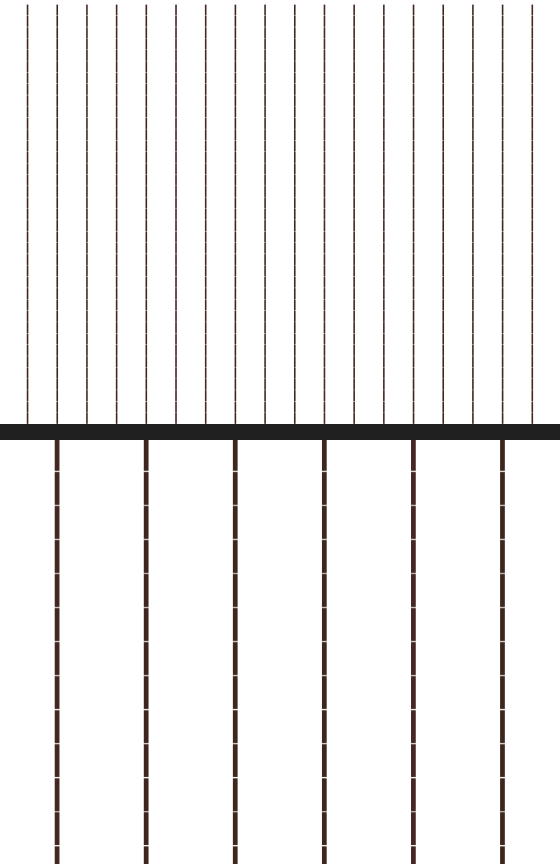
Top: the whole. Bottom: its middle third, enlarged.
Reproduce this pattern procedurally as a Shadertoy shader.

```glsl
// Thin dark brown vertical pinstripes on white, evenly spaced, with a bare top margin.
// Each stripe is a stack of dashes parted by hairline gaps; box-filtered coverage
// smooths every edge, and hashes vary the stripe tint and the strength of the gaps.

#define STRIPES 18.0          // number of stripes across
#define FIRST_X 0.0492        // centre of the first stripe, in canvas widths
#define PITCH 0.05302         // stripe spacing, in canvas widths
#define STRIPE_WIDTH 0.00283  // in canvas widths
#define TOP_MARGIN 0.0103     // in canvas heights
#define DASHES 37.0           // dashes from the top margin to the lower edge
#define GAP_HEIGHT 0.0011     // in canvas heights
#define TINT_VARIATION 0.035
#define PAPER vec3(1.0)
#define INK vec3(0.25, 0.15, 0.12)

float hash(float n)
{
    return fract(sin(n * 12.9898 + 4.1414) * 43758.5453);
}

// Share of a pixel covered by a band, given the distance to the band's centre
float bandCoverage(float dist, float width, float pixel)
{
    float low = max(dist - 0.5 * pixel, -0.5 * width);
    float high = min(dist + 0.5 * pixel, 0.5 * width);
    return clamp((high - low) / pixel, 0.0, 1.0);
}

void mainImage(out vec4 fragColor, in vec2 fragCoord)
{
    vec2 uv = fragCoord / iResolution.xy;
    vec2 pixel = 1.0 / iResolution.xy;

    // Nearest stripe
    float stripe = clamp(round((uv.x - FIRST_X) / PITCH), 0.0, STRIPES - 1.0);
    float stripeDist = uv.x - FIRST_X - stripe * PITCH;
    float ink = bandCoverage(stripeDist, STRIPE_WIDTH, pixel.x);

    // Bare margin above the stripes
    float top = 1.0 - TOP_MARGIN;
    ink *= clamp((top - uv.y) / pixel.y + 0.5, 0.0, 1.0);

    // Hairline gaps between dashes, aligned across all stripes
    float dashHeight = top / DASHES;
    float joint = round((top - uv.y) / dashHeight);
    float gapDist = top - uv.y - joint * dashHeight;
    float gapStrength = mix(0.5, 1.0, hash(joint + 50.0));
    ink *= 1.0 - gapStrength * bandCoverage(gapDist, GAP_HEIGHT, pixel.y);

    // Slight shift of each stripe between red-brown and dark brown
    float tint = (hash(stripe) - 0.5) * TINT_VARIATION;
    vec3 stripeColor = INK + tint * vec3(1.0, 0.3, 0.5);

    fragColor = vec4(mix(PAPER, stripeColor, ink), 1.0);
}
```
